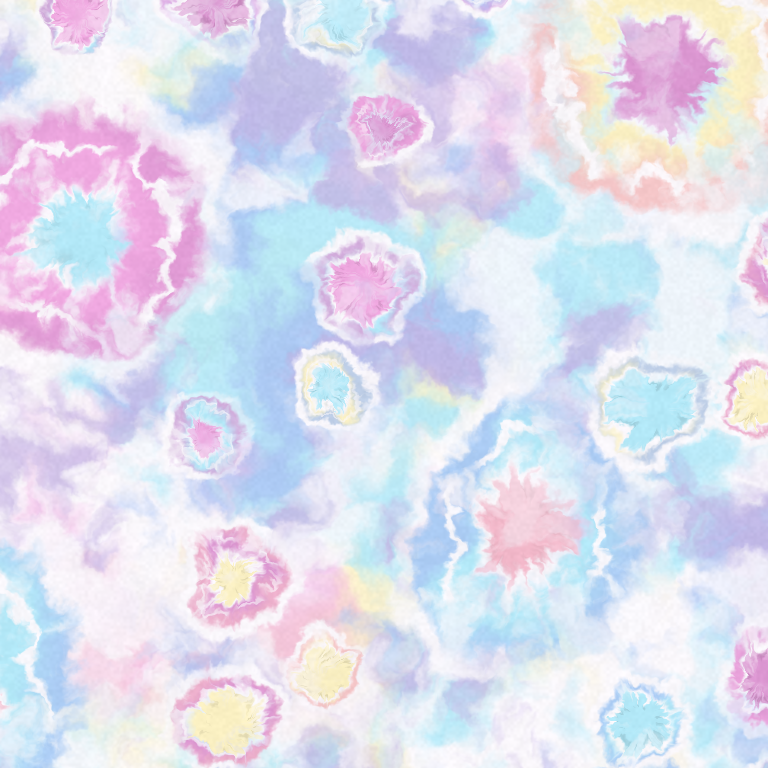
Write a Shadertoy shader that draws this texture.

```glsl
// Pastel tie-dye cloth: ragged dyed rings with white resist halos on a mottled wash.

const vec3 WHITE = vec3(0.98, 0.97, 0.985);
const vec3 LILAC = vec3(0.77, 0.70, 0.89);
// pink, sky, cream, orchid, periwinkle, coral
const vec3 DYES[6] = vec3[6](
    vec3(0.94, 0.66, 0.88), vec3(0.70, 0.91, 0.97), vec3(0.98, 0.94, 0.76),
    vec3(0.86, 0.59, 0.82), vec3(0.66, 0.76, 0.95), vec3(0.95, 0.72, 0.79));

vec3 dye(float index) {
    return DYES[int(mod(index, 6.0))];
}

float hash(vec2 p) {
    vec3 q = fract(p.xyx * 0.1031);
    q += dot(q, q.yzx + 33.33);
    return fract((q.x + q.y) * q.z);
}

float noise(vec2 p) {
    vec2 i = floor(p), f = fract(p);
    f = f * f * (3.0 - 2.0 * f);
    vec2 e = vec2(0.0, 1.0);
    return mix(mix(hash(i), hash(i + e.yx), f.x),
               mix(hash(i + e.xy), hash(i + e.yy), f.x), f.y);
}

float fbm(vec2 p) {
    float sum = 0.0, weight = 0.5;
    for (int i = 0; i < 5; i++) {
        sum += weight * noise(p);
        p = mat2(1.6, 1.2, -1.2, 1.6) * p + 7.3;
        weight *= 0.55;
    }
    return sum / 1.055;
}

vec2 drift(vec2 p) {
    return vec2(fbm(p + 3.0), fbm(p + 41.0)) - 0.5;
}

// Mottled clouds of dye; position biases where each colour gathers
vec3 wash(vec2 uv) {
    vec2 p = uv + 0.1 * drift(uv * 6.0);
    float band = exp(-9.0 * pow(dot(uv - vec2(0.54, 0.58), vec2(0.74, 0.67)), 2.0));
    float blue = fbm(p * 5.0 + 12.0) + 0.19 * band - 0.06;
    float deep = fbm(p * 7.0 + 67.0) + 0.07 * band;
    float pink = fbm(p * 6.0 + 57.0) - 0.12 * band + 0.06;
    float cream = fbm(p * 5.0 + 83.0) + 0.2 * (uv.x - uv.y) * (1.0 - band);
    float violet = fbm(p * 9.0 + 29.0) + 0.04 * band;
    float bare = fbm(p * 9.0 + 97.0);
    vec3 cloth = WHITE;
    cloth = mix(cloth, dye(2.0), 0.8 * smoothstep(0.46, 0.66, cream));
    cloth = mix(cloth, dye(0.0), 0.6 * smoothstep(0.46, 0.7, pink));
    cloth = mix(cloth, dye(1.0), 0.9 * smoothstep(0.43, 0.59, blue));
    cloth = mix(cloth, dye(4.0), 0.8 * smoothstep(0.54, 0.72, deep));
    cloth = mix(cloth, LILAC, 0.75 * smoothstep(0.56, 0.74, violet));
    return mix(cloth, WHITE, 0.8 * smoothstep(0.46, 0.66, bare));
}

// One tied ring: white halo, blotched ring, resist vein, frayed core
vec3 tiedRing(vec3 cloth, vec2 p, float radius, vec3 core, vec3 ring, vec3 rim,
              float coreSize, float halo, float vein, float seed) {
    float reach = length(p) / radius;
    if (reach > 1.7) return cloth;
    vec2 dir = p / max(length(p), 0.0001);
    float streak = smoothstep(0.05, 0.4, reach)
                 * (noise(dir * (8.0 + 3.0 * reach) + seed) - 0.5);
    float blot = fbm(p * 20.0 + seed);
    float swell = noise(dir * 1.2 + seed + 5.0) - 0.5;
    float cusp = abs(noise(dir * 2.4 + seed + 9.0) - 0.5);
    float r = reach * (1.0 + 0.35 * swell) + 0.09 * streak + 0.3 * (blot - 0.5);

    // Undyed halo, thinner where dye bled through
    float bleed = mix(0.45, 1.0, smoothstep(0.62, 0.42, fbm(p * 13.0 + seed + 31.0)));
    cloth = mix(cloth, WHITE, halo * bleed * smoothstep(1.13, 1.0, r));

    float strength = mix(0.25, 1.0, smoothstep(0.3, 0.58, blot + 0.3 * streak));
    float inRing = smoothstep(0.93, 0.81, r) * smoothstep(coreSize, coreSize + 0.14, r);
    float inRim = smoothstep(0.5, 0.85, r + 0.6 * swell) * 0.75;
    cloth = mix(cloth, mix(ring, rim, inRim), strength * inRing);

    // Scalloped white vein with side threads along the streaks
    float offset = abs(r - 0.6 - 0.24 * cusp);
    float line = smoothstep(0.065 + 0.06 * streak, 0.015, offset);
    float unbroken = smoothstep(0.25, 0.5, noise(dir * 2.0 + seed));
    cloth = mix(cloth, WHITE, vein * line * unbroken);

    float edge = r + 0.16 * streak;
    float inCore = smoothstep(coreSize + 0.03, coreSize - 0.07, edge);
    float stain = smoothstep(0.13, 0.0, abs(edge - coreSize + 0.1));
    core *= 1.0 - 0.1 * stain * smoothstep(0.0, 0.3, streak);
    return mix(cloth, core, inCore * mix(0.4, 1.0, strength));
}

// Skewed lattice that spaces the large rings
vec2 largeCentre(vec2 cell) {
    return vec2(0.11, 0.69) + cell.x * vec2(0.57, -0.38) + cell.y * vec2(0.19, 0.59);
}

float largeRadius(vec2 cell) {
    return 0.185 + 0.035 * cell.y * cell.y;
}

// Distance to the nearest large ring, negative inside
float largeClearance(vec2 p) {
    float gap = 9.0;
    for (int k = 0; k < 9; k++) {
        vec2 cell = vec2(k % 3, k / 3) - 1.0;
        gap = min(gap, distance(p, largeCentre(cell)) - largeRadius(cell));
    }
    return gap;
}

vec3 smallRings(vec3 cloth, vec2 uv) {
    const float SPACING = 0.185;
    for (int k = 0; k < 9; k++) {
        vec2 cell = floor(uv / SPACING) + vec2(k % 3, k / 3) - 1.0;
        vec2 jitter = vec2(hash(cell + 11.0), hash(cell + 37.0)) - 0.5;
        vec2 centre = (cell + 0.5 + 0.4 * jitter) * SPACING;
        float radius = mix(0.05, 0.088, hash(cell + 71.0));
        if (hash(cell + 5.0) > 0.85 || largeClearance(centre) < 0.6 * radius) continue;
        float tint = floor(4.0 * hash(cell + 19.0));
        float ringTint = tint + step(0.5, hash(cell + 43.0));
        float coreSize = mix(0.35, 0.7, hash(cell + 53.0));
        cloth = tiedRing(cloth, uv - centre, radius, dye(tint), dye(ringTint),
                         dye(tint + 3.0), coreSize, 0.97, 0.6, 90.0 * hash(cell + 23.0));
    }
    return cloth;
}

vec3 largeRings(vec3 cloth, vec2 uv) {
    for (int k = 0; k < 9; k++) {
        vec2 cell = vec2(k % 3, k / 3) - 1.0;
        float tint = cell.x + cell.y * cell.y;
        cloth = tiedRing(cloth, uv - largeCentre(cell), largeRadius(cell),
                         dye(tint * 4.0 + 1.0), dye(tint), dye(tint + 3.0),
                         0.32, 0.85, 0.95, 90.0 * hash(cell + 61.0));
    }
    return cloth;
}

void mainImage(out vec4 fragColor, in vec2 fragCoord) {
    vec2 uv = fragCoord / iResolution.y;
    // Dye creeping through the fibres roughens every edge
    vec2 crept = uv + 0.045 * drift(uv * 24.0);
    vec3 cloth = largeRings(smallRings(wash(crept), crept), crept);
    // Fibre grain
    cloth += 0.03 * (noise(uv * 240.0) - 0.5) + 0.03 * (fbm(uv * 50.0) - 0.5);
    fragColor = vec4(clamp(cloth, 0.0, 1.0), 1.0);
}
```
